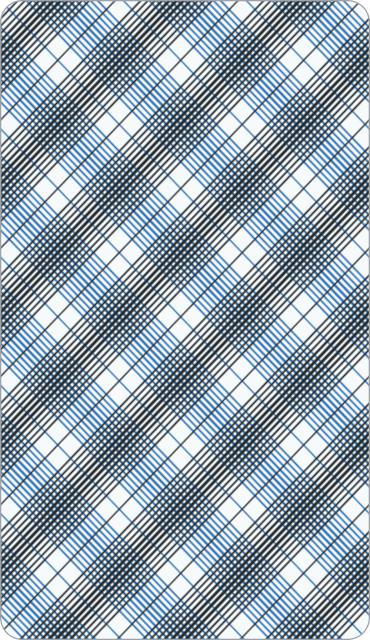
This pattern is drawn by a Shadertoy shader. Its source:

```glsl
// Diagonal plaid of blue and charcoal pinstripe bands on a white rounded card.

// Coverage of a line, from the distance to its centre and its full width.
float lineCoverage(float dist, float width, float blur) {
    return clamp((0.5 * width - dist) / blur + 0.5, 0.0, 1.0);
}

// One repeat: eleven softly printed stripes, the inner ones bolder,
// plus a lone line in the middle of the gap.
float stripeBand(float coord, float edgeWidth, float centreWidth) {
    float blur = 0.009 + length(vec2(dFdx(coord), dFdy(coord)));
    float s = fract(coord) - 0.5;
    float index = clamp(round(s / 0.058), -5.0, 5.0);
    float width = mix(centreWidth, edgeWidth, smoothstep(0.5, 3.5, abs(index)));
    float stripes = lineCoverage(abs(s - index * 0.058), width, blur);
    float gapLine = lineCoverage(0.5 - abs(s), 0.015, blur);
    return max(stripes, gapLine);
}

// Envelope of a whole band, fading out at its edges.
float bandShade(float coord) {
    return 1.0 - smoothstep(0.18, 0.33, abs(fract(coord) - 0.5));
}

float roundedBox(vec2 p, vec2 halfSize, float radius) {
    vec2 q = abs(p) - halfSize + radius;
    return length(max(q, 0.0)) + min(max(q.x, q.y), 0.0) - radius;
}

void mainImage(out vec4 fragColor, in vec2 fragCoord) {
    // Three repeats across and five down, measured from the top left
    vec2 uv = fragCoord / iResolution.xy;
    vec2 cell = vec2(uv.x, 1.0 - uv.y) * vec2(3.01, 4.99);
    float rising = cell.x + cell.y + 0.06;
    float falling = cell.x - cell.y;

    // Blue stripes, deepened where they cross the charcoal band
    vec3 color = vec3(0.97, 0.98, 0.985);
    float check = bandShade(rising) * bandShade(falling);
    vec3 blue = mix(vec3(0.18, 0.44, 0.71), vec3(0.16, 0.32, 0.47), 0.7 * check);
    color = mix(color, blue, stripeBand(falling, 0.019, 0.027));

    // Charcoal stripes on top
    color = mix(color, vec3(0.14, 0.17, 0.19), stripeBand(rising, 0.019, 0.034));

    // Rounded card with a fine grey rim
    vec2 p = (fragCoord - 0.5 * iResolution.xy) / iResolution.y;
    float card = roundedBox(p, 0.5 * iResolution.xy / iResolution.y - 0.001, 0.034);
    float pixel = 1.0 / iResolution.y;
    color = mix(color, vec3(1.0), clamp(card / pixel + 0.5, 0.0, 1.0));
    color = mix(color, vec3(0.62, 0.64, 0.66), lineCoverage(abs(card), 0.002, pixel));

    fragColor = vec4(color, 1.0);
}
```
